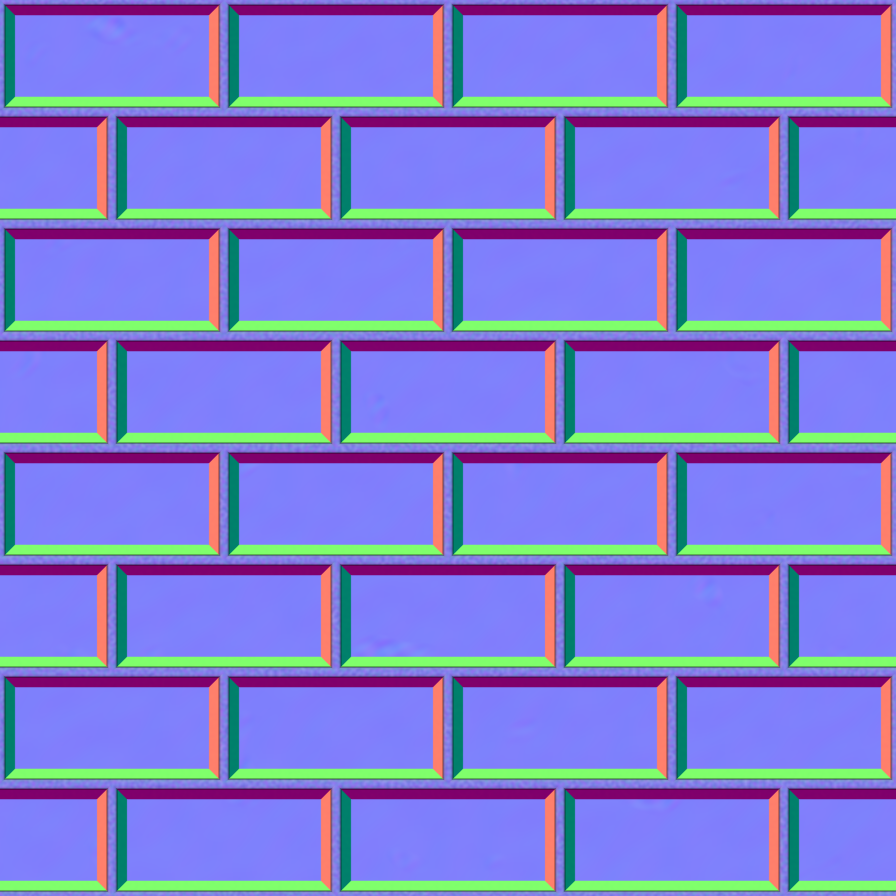
Give the GLSL for this texture map, as a WebGL 1 fragment shader.

```glsl
precision highp float;
uniform vec2 u_resolution;

vec2 randomGradient(vec2 cell) {
  float h = fract(sin(dot(cell, vec2(127.1, 311.7))) * 43758.55);
  float angle = 6.2832 * h;
  return vec2(cos(angle), sin(angle));
}

// Gradient noise that wraps after a whole number of cells
float corner(vec2 cell, vec2 offset, vec2 f, vec2 period, float seed) {
  return dot(randomGradient(mod(cell + offset, period) + seed), f - offset);
}

float gradientNoise(vec2 q, vec2 period, float seed) {
  vec2 i = floor(q);
  vec2 f = q - i;
  vec2 w = f * f * f * (f * (f * 6.0 - 15.0) + 10.0);
  float low = mix(corner(i, vec2(0, 0), f, period, seed),
                  corner(i, vec2(1, 0), f, period, seed), w.x);
  float high = mix(corner(i, vec2(0, 1), f, period, seed),
                   corner(i, vec2(1, 1), f, period, seed), w.x);
  return mix(low, high, w.y);
}

// Faint diagonal ripples on the faces, with a few stronger dents
float faceHeight(vec2 uv) {
  vec2 diagonal = vec2(uv.x - uv.y, uv.x + uv.y) * vec2(22.0, 12.0);
  float ripple = gradientNoise(diagonal, vec2(22.0, 12.0), 3.0);
  float dent = gradientNoise(diagonal * 2.0, vec2(44.0, 24.0), 9.0);
  float worn = smoothstep(0.36, 0.6, gradientNoise(uv * 13.0, vec2(13.0), 17.0));
  return 0.0006 * ripple + 0.0022 * dent * worn;
}

vec2 faceSlope(vec2 uv) {
  float e = 0.002;
  float h = faceHeight(uv);
  return vec2(h - faceHeight(uv + vec2(e, 0)), h - faceHeight(uv + vec2(0, e))) / e;
}

void main() {
  vec2 uv = gl_FragCoord.xy / u_resolution;
  float pixel = 8.0 / min(u_resolution.x, u_resolution.y);

  // Running bond: four bricks across, eight courses, each brick 2 by 1
  vec2 wall = uv * 8.0;
  float shift = 1.0 - mod(floor(wall.y), 2.0);
  vec2 p = vec2(mod(wall.x + shift, 2.0) - 1.0, fract(wall.y) - 0.5);

  // Inward distance to the nearest side, and the slope of that side
  vec2 inset = vec2(0.958, 0.456) - abs(p);
  float d = min(inset.x, inset.y);
  float miter = smoothstep(-pixel, pixel, inset.y - inset.x);
  vec2 side = mix(vec2(0.0, -sign(p.y)), vec2(sign(p.x), 0.0), miter);

  // Fine grain for the mortar
  vec2 grain = vec2(gradientNoise(uv * 200.0, vec2(200.0), 31.0),
                    gradientNoise(uv * 200.0, vec2(200.0), 57.0));

  // Encoded normals of the three surfaces
  vec3 face = vec3(0.5 + 0.5 * faceSlope(uv), 0.99);
  vec3 bevel = vec3(0.5 + 0.5 * side + 0.012 * grain, 0.42);
  float edge = 1.0 - smoothstep(0.0, 0.04, -d);
  vec3 mortar = vec3(0.515 + 0.09 * side.x * edge, 0.5 + 0.09 * side.y * edge,
                     0.92 - 0.1 * edge);
  mortar += vec3(0.11 * grain, 0.05 * grain.x);

  vec3 color = mix(bevel, face, smoothstep(-0.6, 0.6, (d - 0.092) / max(pixel, 0.012)));
  color = mix(mortar, color, smoothstep(-0.5, 0.5, d / pixel));

  // Dark crease where brick meets mortar
  color *= 1.0 - 0.32 * (1.0 - smoothstep(0.003, 0.006 + pixel, abs(d)));
  gl_FragColor = vec4(clamp(color, 0.0, 1.0), 1.0);
}
```
